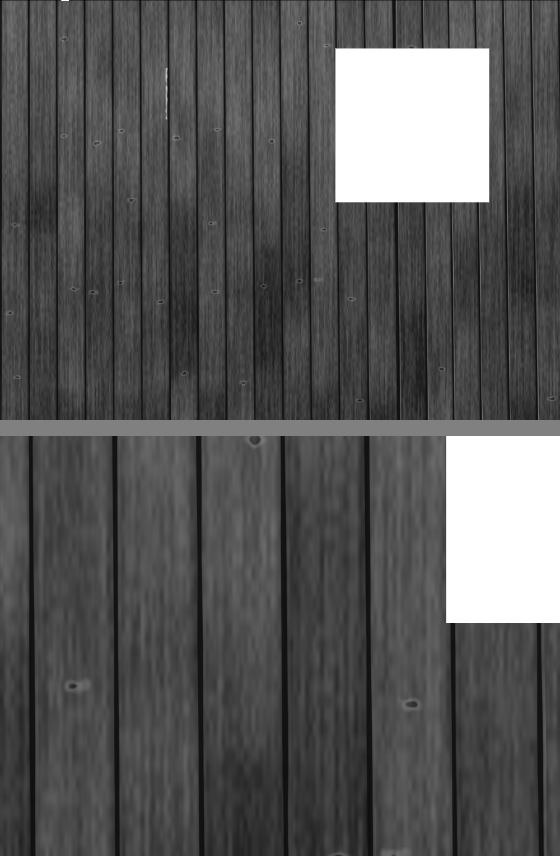
Top: the whole. Bottom: its middle third, enlarged.
Write a Shadertoy shader that draws this texture.

```glsl
// Dark grey wall of twenty upright wooden planks with a blank white square panel.

const float PLANKS = 20.0;
const float BOLD_SEAM = 14.0;
const vec3 WOOD_DARK = vec3(0.12);
const vec3 WOOD_LIGHT = vec3(0.47);
const vec3 GAP = vec3(0.055);
const vec3 EDGE_SHINE = vec3(0.62);
const vec3 WHITE = vec3(1.0);

float hash(vec2 p) {
    return fract(sin(dot(p, vec2(12.9898, 78.233))) * 43758.5453);
}

float noise(vec2 p) {
    vec2 i = floor(p), f = fract(p);
    f = f * f * (3.0 - 2.0 * f);
    return mix(mix(hash(i), hash(i + vec2(1, 0)), f.x),
               mix(hash(i + vec2(0, 1)), hash(i + vec2(1, 1)), f.x), f.y);
}

float fbm(vec2 p) {
    float sum = 0.0, amp = 0.5;
    for (int i = 0; i < 4; i++) {
        sum += amp * noise(p);
        p = p * 2.03 + 17.1;
        amp *= 0.5;
    }
    return sum / 0.9375;
}

float boxDistance(vec2 p, vec2 center, vec2 halfSize) {
    vec2 d = abs(p - center) - halfSize;
    return length(max(d, 0.0)) + min(max(d.x, d.y), 0.0);
}

// Coverage of a shape from its signed distance
float fill(float d, float blur) {
    return 1.0 - smoothstep(-0.5 * blur, 0.5 * blur, d);
}

// Plank coordinate: seams lean slightly and crowd around the bold one
float plankCoord(vec2 uv, float pitch) {
    float s = (uv.x - 0.0016) / pitch;
    float bump = (s - 14.7) / 1.4;
    return s - 0.11 * exp(-bump * bump);
}

// Tone from 0 to 1: weathered stains, upright grain and fine speckle
float woodTone(vec2 p, float id) {
    float shift = hash(vec2(id, 3.7)) * 40.0;
    float tone = 0.52 + 0.13 * (hash(vec2(id, 9.1)) - 0.5);
    tone += 0.20 * smoothstep(0.25, 0.75, p.y) - 0.08;
    tone -= 0.05 * smoothstep(0.8, 1.3, p.x);
    tone += 0.50 * (fbm(vec2(p.x * 5.0 + shift, p.y * 5.0 + shift)) - 0.5);
    tone -= 0.16 * smoothstep(0.5, 0.75, noise(vec2(shift, p.y * 6.0)))
                 * smoothstep(0.75, 0.5, p.y);
    tone += 0.30 * (noise(vec2(p.x * 260.0, p.y * 9.0 + shift)) - 0.5);
    tone += 0.22 * (noise(vec2(p.x * 330.0, p.y * 90.0 + shift)) - 0.5);
    return tone;
}

// Small scattered knots: a pale oval with a dark core; returns a tone change
float knotTone(vec2 p, float s, float id, float pitch, float aspect) {
    float row = floor(p.y * 5.0);
    vec2 cell = vec2(id, row);
    float shown = step(0.72, hash(cell + 0.3));
    vec2 center = vec2(0.25 + 0.5 * hash(cell + 1.7), (row + 0.2 + 0.6 * hash(cell + 5.2)) / 5.0);
    vec2 d = vec2((s - id - center.x) * pitch * aspect, p.y - center.y);
    d.y += 0.25 * d.x * (hash(cell + 8.4) - 0.5);
    float r = length(d / vec2(0.011, 0.006)) + 0.7 * (noise(p * 150.0) - 0.5);
    return shown * (0.28 * smoothstep(1.2, 0.6, r) - 0.55 * smoothstep(0.55, 0.2, r));
}

void mainImage(out vec4 fragColor, in vec2 fragCoord) {
    vec2 uv = fragCoord / iResolution.xy;
    vec2 p = fragCoord / iResolution.y;
    float aspect = iResolution.x / iResolution.y;
    float px = 1.0 / iResolution.y;

    // Planks
    float pitch = mix(1.008, 0.996, uv.y) / PLANKS;
    float s = plankCoord(uv, pitch);
    float id = floor(s);
    float tone = woodTone(p, id) + knotTone(p, s, id, pitch, aspect);
    vec3 color = mix(WOOD_DARK, WOOD_LIGHT, clamp(tone, 0.0, 1.2));

    // Seams: soft shade, lit edge to the right, dark gap
    float seam = floor(s + 0.5);
    float d = (s - seam) * pitch * aspect;
    float wear = noise(vec2(seam * 5.3, p.y * 14.0));
    float bold = 1.0 - step(0.5, abs(seam - BOLD_SEAM));
    float gapWidth = 0.0014 + 0.0010 * wear + 0.0015 * bold;
    color *= 1.0 - 0.28 * smoothstep(0.009, 0.0, abs(d));
    float shine = fill(abs(d - gapWidth - 0.0014) - 0.0011, 1.5 * px);
    float shineAmount = (0.12 + 0.5 * smoothstep(0.75, 1.05, p.x)) * (0.4 + 0.8 * wear);
    color = mix(color, EDGE_SHINE, shine * shineAmount);
    color = mix(color, GAP, 0.9 * fill(abs(d) - gapWidth, 1.5 * px));

    // Ragged pale scratch
    float ragged = 0.0035 * noise(vec2(p.x * 90.0, p.y * 110.0));
    float scratch = boxDistance(p, vec2(0.396, 0.777), vec2(0.0005, 0.060)) - ragged + 0.001;
    color = mix(color, vec3(0.8), 0.85 * fill(scratch, 1.5 * px));

    // Dark top border with a small white chip
    color *= 1.0 - 0.5 * smoothstep(0.996, 1.0, p.y);
    color = mix(color, WHITE, fill(boxDistance(p, vec2(0.155, 1.0), vec2(0.009, 0.0025)), px));

    // Blank square panel
    float panel = boxDistance(p, vec2(0.9818, 0.7014), vec2(0.1832));
    color = mix(color, WHITE, fill(panel, px));

    fragColor = vec4(color, 1.0);
}
```
